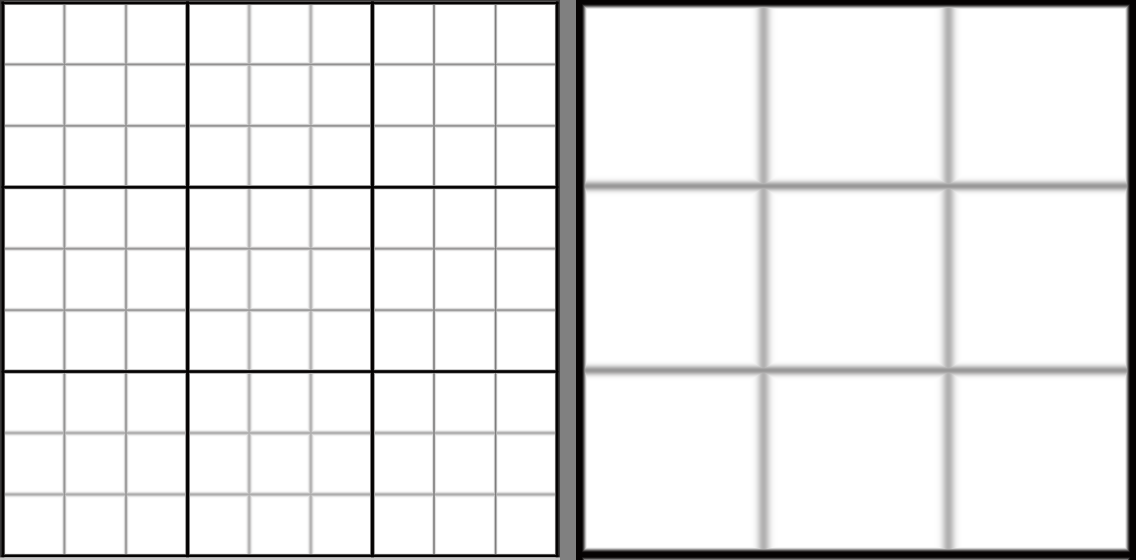
Left, the full canvas; right, a detail of the centre.
A three.js fragment shader for this pattern:

```glsl
// Nine by nine grid of white cells, with hairlines inside and bold rules every third line.
varying vec2 vUv;

const vec3 PAPER = vec3(1.0);
const vec3 INK = vec3(0.02, 0.012, 0.012);
const vec2 ORIGIN = vec2(0.0050, 0.0074);   // lower left corner of the frame
const vec2 PITCH = vec2(0.1100, 0.1097);    // cell size
const float CELLS = 9.0;
const float BLOCK = 3.0;                    // cells between bold rules
const float HAIRLINE_INK = 0.00115;         // peak darkness times spread
const float EDGE_SOFTNESS = 0.0018;

// Solid rule with softened edges.
float boldRule(float dist, float halfWidth) {
  return 1.0 - smoothstep(halfWidth - EDGE_SOFTNESS, halfWidth + EDGE_SOFTNESS, dist);
}

// Blurred hairline: a wider spread makes it paler.
float hairline(float dist, float spread) {
  float t = dist / spread;
  return HAIRLINE_INK / spread * exp(-t * t);
}

// Picks the hairline spread of block 0, 1 or 2.
float blockSpread(float block, vec3 spreads) {
  return block < 0.5 ? spreads.x : (block < 1.5 ? spreads.y : spreads.z);
}

// Darkness of all parallel lines along one axis.
float gridLines(float coord, float origin, float pitch, float halfWidth, vec3 spreads) {
  float index = clamp(floor((coord - origin) / pitch + 0.5), 0.0, CELLS);
  float dist = abs(coord - origin - index * pitch);
  bool isBold = mod(index + 0.5, BLOCK) < 1.0;
  float spread = blockSpread(floor((index + 0.5) / BLOCK), spreads);
  return isBold ? boldRule(dist, halfWidth) : hairline(dist, spread);
}

// Mask that is one beyond a frame edge, with a soft start.
float beyond(float overshoot) {
  return smoothstep(0.0012, 0.0042, overshoot);
}

void main() {
  vec2 frameEnd = ORIGIN + CELLS * PITCH;

  // Ruled lines, with hairline sharpness changing from block to block
  float columns = gridLines(vUv.x, ORIGIN.x, PITCH.x, 0.0034,
                            vec3(0.0027, 0.0037, 0.0022));
  float rows = gridLines(vUv.y, ORIGIN.y, PITCH.y, 0.0029,
                         vec3(0.0035, 0.0028, 0.0026));
  float darkness = max(columns, rows);

  // Worn outer margin: charcoal at the sides and top, pale at the bottom
  vec2 highSide = vUv - frameEnd;
  float sideMargin = max(beyond(ORIGIN.x - vUv.x), max(beyond(highSide.x), beyond(highSide.y)));
  darkness = mix(darkness, 0.78, sideMargin);
  darkness = mix(darkness, 0.23, beyond(ORIGIN.y - vUv.y));

  gl_FragColor = vec4(mix(PAPER, INK, darkness), 1.0);
}
```
